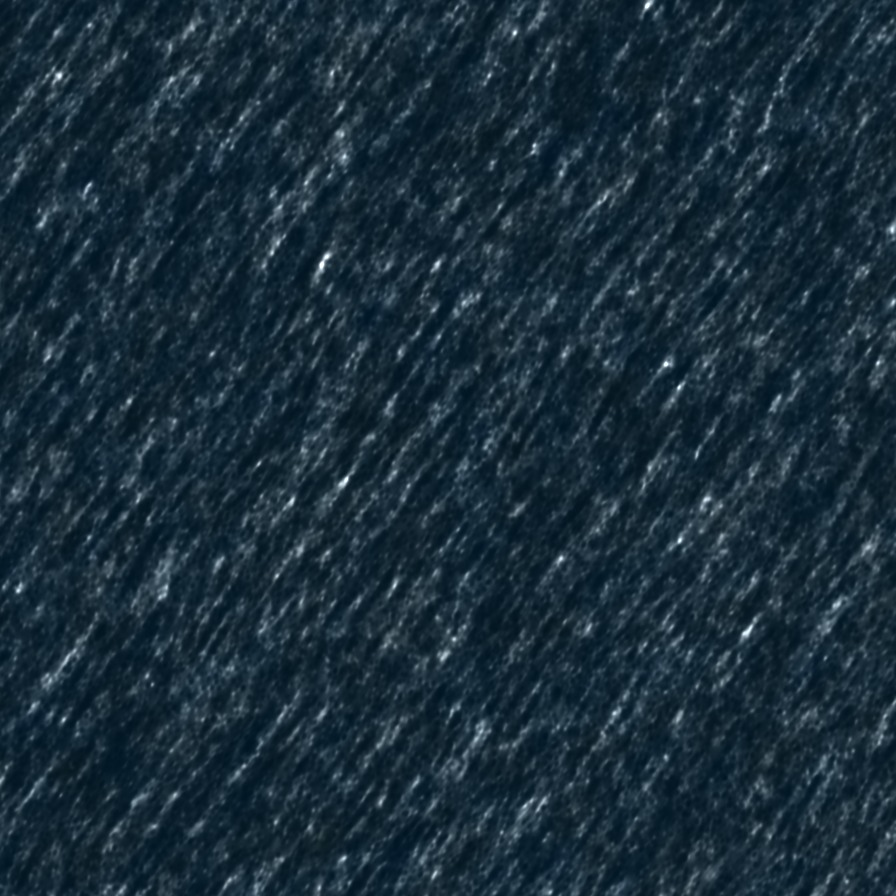
Give the GLSL for this texture, as a Shadertoy shader.

```glsl
// Dark blue woven surface covered with short, pale, slanted flecks and long thin streaks.

const vec3 DEEP_NAVY = vec3(0.033, 0.112, 0.162);
const float FLECK_CONTRAST = 0.73;
const float FLECK_GAIN = 0.084;
const float SHADOW_OFFSET = 0.034;
const float HIGHLIGHT_ROLLOFF = 0.45;

// Three independent values in 0..1 for a cell of a given layer.
vec3 hash3(vec2 cell, float seed) {
    vec3 q = fract(vec3(cell.xyx) * vec3(0.1031, 0.1030, 0.0973) + seed * 0.1731);
    q += dot(q, q.yxz + 33.33);
    return fract((q.xxy + q.yzz) * q.zyx);
}

// Turns p so that y runs along the slant, then scales it to cells of the given size.
vec2 slantedCells(vec2 p, float degrees, vec2 size) {
    float a = radians(degrees);
    vec2 along = vec2(cos(a), sin(a));
    vec2 across = vec2(along.y, -along.x);
    return vec2(dot(p, across), dot(p, along)) / size;
}

// Cellular noise: one soft light or dark spot per cell, scaled to unit deviation.
float spotNoise(vec2 p, float seed) {
    vec2 cell = floor(p);
    float sum = 0.0;
    for (int y = -1; y <= 1; y++) {
        for (int x = -1; x <= 1; x++) {
            vec2 id = cell + vec2(x, y);
            vec3 h = hash3(id, seed);
            vec2 d = p - id - h.xy;
            float falloff = max(1.0 - dot(d, d), 0.0);
            sum += (2.0 * h.z - 1.0) * falloff * falloff * falloff;
        }
    }
    return sum / 0.387;
}

// Layered sines that make the streaks waver slightly.
vec2 waver(vec2 p) {
    return 0.0030 * vec2(sin(17.0 * p.y + 5.0 * p.x) + 0.5 * sin(41.0 * p.y - 13.0 * p.x),
                         sin(15.0 * p.x - 7.0 * p.y + 1.3));
}

// Sum of all slanted layers, from fine grain to broad patches.
float weave(vec2 p) {
    float grain   = spotNoise(slantedCells(p, 62.0, vec2(0.0042, 0.0062)), 1.0);
    float flecks  = spotNoise(slantedCells(p, 60.0, vec2(0.0082, 0.0210)), 2.0);
    float threads = spotNoise(slantedCells(p, 55.0, vec2(0.0075, 0.0850)), 3.0);
    float chains  = spotNoise(slantedCells(p, 52.0, vec2(0.0140, 0.1600)), 4.0);
    float patches = spotNoise(slantedCells(p, 48.0, vec2(0.1000, 0.2600)), 5.0);
    return 0.48 * grain + 0.66 * flecks + 0.49 * threads + 0.29 * chains + 0.11 * patches;
}

void mainImage(out vec4 fragColor, in vec2 fragCoord) {
    vec2 uv = fragCoord / iResolution.y;
    vec2 p = uv + waver(uv) + 3.0;

    // Exponential response: wide dark ground, few bright flecks, softened at the peaks.
    float glow = FLECK_GAIN * exp(FLECK_CONTRAST * weave(p));
    float light = glow / (1.0 + HIGHLIGHT_ROLLOFF * glow) - SHADOW_OFFSET;

    // Slight drift between bluish and greenish tones.
    float tint = spotNoise(slantedCells(p, 50.0, vec2(0.03, 0.05)), 6.0);
    vec3 color = DEEP_NAVY + light + 0.004 * tint * vec3(-0.6, 0.0, 1.0);

    fragColor = vec4(clamp(color, 0.0, 1.0), 1.0);
}
```
